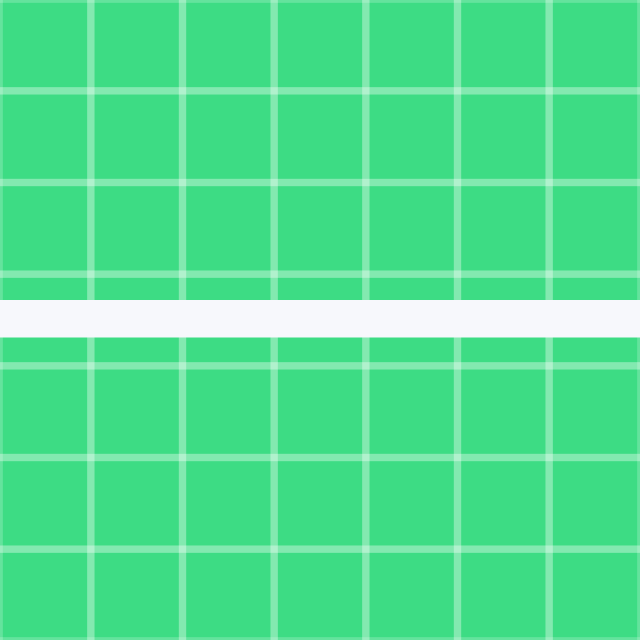
A Shadertoy shader for this pattern:

```glsl
// Green field with a translucent white line grid, cut by a pale horizontal band.

const vec3 GREEN = vec3(0.239, 0.863, 0.518);
const vec3 PALE = vec3(0.969, 0.973, 0.988);
const vec3 WHITE = vec3(1.0);

const float CELLS = 6.9818;      // grid cells across the canvas
const float LINE_WIDTH = 0.08;   // in cells
const float LINE_ALPHA = 0.2;    // opacity of one stroke
const float BAND_BOTTOM = 0.47266;
const float BAND_TOP = 0.53125;

// Antialiased coverage of a signed distance (negative inside).
float coverage(float dist, float pixel) {
    return clamp(0.5 - dist / pixel, 0.0, 1.0);
}

// Opacity of the lines along one axis; inner lines are stroked twice.
float lineOpacity(float x, float pixel) {
    float offset = fract(x) - 0.5;
    float stroke = LINE_ALPHA * coverage(abs(offset) - 0.5 * LINE_WIDTH, pixel);
    float inner = step(abs(x), 3.25);
    return 1.0 - (1.0 - stroke) * (1.0 - stroke * inner);
}

// Lays the grid over a base colour, with brighter crossings.
vec3 drawGrid(vec3 base, vec2 uv, float pixel) {
    vec2 cell = (uv - 0.5) * CELLS;
    float cellPixel = pixel * CELLS;
    vec3 color = mix(base, WHITE, lineOpacity(cell.x, cellPixel));
    return mix(color, WHITE, lineOpacity(cell.y, cellPixel));
}

// Coverage of a horizontal band between two heights.
float bandMask(float y, float bottom, float top, float pixel) {
    float dist = abs(y - 0.5 * (bottom + top)) - 0.5 * (top - bottom);
    return coverage(dist, pixel);
}

void mainImage(out vec4 fragColor, in vec2 fragCoord) {
    float pixel = 1.0 / iResolution.y;
    vec2 uv = fragCoord / iResolution.xy;

    vec3 color = drawGrid(GREEN, uv, pixel);
    color = mix(color, PALE, bandMask(uv.y, BAND_BOTTOM, BAND_TOP, pixel));

    fragColor = vec4(color, 1.0);
}
```
